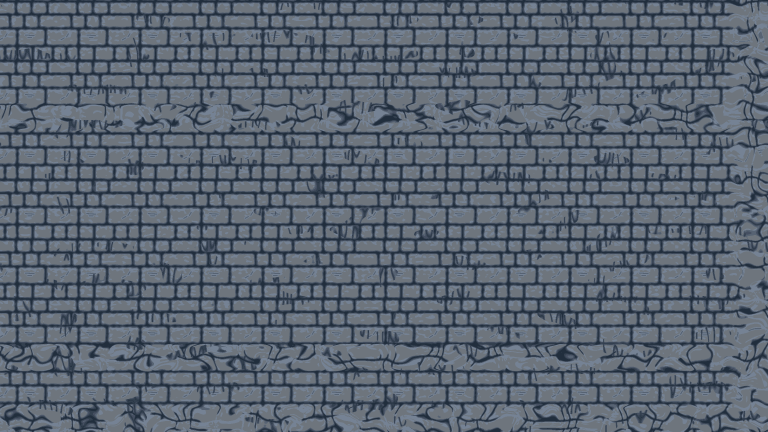
Give the GLSL for this texture, as a Shadertoy shader.

```glsl
// Draws a blue-grey castle wall of repeating stone courses with worn, broken bands.

vec2 gradientAt(vec2 cell, float period) {
    cell = mod(cell, period);
    float angle = 6.2832 * fract(sin(dot(cell, vec2(127.1, 311.7))) * 4375.85);
    return vec2(cos(angle), sin(angle));
}

// Gradient noise that wraps after the given number of cells
float gradientNoise(vec2 p, float period) {
    vec2 i = floor(p), f = p - i;
    vec2 s = f * f * f * (f * (f * 6.0 - 15.0) + 10.0);
    vec2 e = vec2(1.0, 0.0);
    float a = dot(gradientAt(i, period), f);
    float b = dot(gradientAt(i + e.xy, period), f - e.xy);
    float c = dot(gradientAt(i + e.yx, period), f - e.yx);
    float d = dot(gradientAt(i + e.xx, period), f - e.xx);
    return 1.5 * mix(mix(a, b, s.x), mix(c, d, s.x), s.y);
}

float segmentDistance(vec2 p, vec2 a, vec2 b) {
    vec2 pa = p - a, ba = b - a;
    return length(pa - ba * clamp(dot(pa, ba) / dot(ba, ba), 0.0, 1.0));
}

float bandMask(float y, float center) {
    return 1.0 - smoothstep(0.17, 0.25, abs(y - center));
}

// Colour of the wall; t counts repeats across and down
vec3 wallColor(vec2 t) {
    // Worn courses and the crumbling right side
    float wear = max(max(bandMask(t.y, 1.49), bandMask(t.y, 5.53)),
                     max(smoothstep(6.3, 6.4, t.y), smoothstep(11.1, 11.3, t.x)));
    float patches = gradientNoise(t * vec2(2.3, 3.1), 97.0);
    vec2 warp = vec2(gradientNoise(t * 2.7 + 9.0, 97.0), gradientNoise(t * 3.3 + 31.0, 97.0));
    vec2 p = t + wear * warp * vec2(0.28, 0.12);
    vec2 f = fract(p);

    // Four courses per repeat: each has its top, bottom and vertical joints
    float top = 0.0, bottom = 0.30;
    vec4 joints = vec4(0.0, 0.54, 0.0, 0.54);
    if (f.y > 0.77) {
        top = 0.77; bottom = 1.0;
        joints = vec4(0.89, 0.42, 0.65, 0.89);
    } else if (f.y > 0.55) {
        top = 0.55; bottom = 0.77;
        joints = vec4(0.03, 0.52, 0.77, 0.03);
    } else if (f.y > 0.30) {
        top = 0.30; bottom = 0.55;
        joints = vec4(0.54, 0.79, 0.12, 0.34);
    }
    float left = 1.0, right = 1.0;
    for (int i = 0; i < 4; i++) {
        left = min(left, fract(f.x - joints[i]));
        right = min(right, fract(joints[i] - f.x));
    }
    float above = f.y - top, below = bottom - f.y;

    // Depth into the rounded stone, with chipped edges
    float chips = gradientNoise(p * 14.0, 14.0);
    float grain = gradientNoise(p * vec2(9.0, 18.0) + 3.0, 18.0 * 9.0);
    vec2 inset = vec2(min(left - 0.003, right - 0.007), min(above, below - 0.009));
    float depth = 0.055 - length(max(0.055 - inset, 0.0)) + 0.011 * chips;
    depth += wear * 0.05 * smoothstep(0.0, 0.3, patches);

    // Occasional upright cracks
    float crack = abs(gradientNoise(t * vec2(8.0, 2.0) + 17.0, 97.0)) * 0.14;
    float crackArea = smoothstep(0.32, 0.42, gradientNoise(t * vec2(1.7, 3.4) + 53.0, 97.0));
    depth = min(depth, mix(0.1, crack, crackArea));

    // Stone face: lit top and left rims, then scattered pale flecks
    vec3 lit = vec3(0.46, 0.51, 0.58);
    vec3 shade = vec3(0.34, 0.39, 0.45);
    vec3 color = vec3(0.43, 0.46, 0.49);
    if (above + 0.09 * chips < 0.055 || left + 0.10 * grain < 0.036 || grain > 0.46) color = lit;

    // Ticks on the wide block and a long scratch on the narrow one
    float ticks = min(segmentDistance(f, vec2(0.25, 0.19), vec2(0.30, 0.16)),
                      segmentDistance(f, vec2(0.34, 0.14), vec2(0.37, 0.09)));
    float scratch = min(segmentDistance(f, vec2(0.67, 0.11), vec2(0.81, 0.12)),
                        segmentDistance(f, vec2(0.71, 0.15), vec2(0.77, 0.15)));
    float mark = min(ticks, scratch);
    if (mark < 0.021) color = lit;
    if (mark < 0.009) color = shade;

    // Stepped shadow down into the joints
    if (depth < 0.027) color = shade;
    if (depth < 0.019) color = vec3(0.27, 0.31, 0.38);
    if (depth < 0.010) color = vec3(0.20, 0.25, 0.31);
    if (depth < 0.001) color = vec3(0.13, 0.18, 0.24);
    return color;
}

void mainImage(out vec4 fragColor, in vec2 fragCoord) {
    // Average a 3 by 3 grid of samples for smooth edges
    vec3 sum = vec3(0.0);
    for (int k = 0; k < 9; k++) {
        vec2 offset = (vec2(k % 3, k / 3) - 1.0) / 3.0;
        vec2 uv = (fragCoord + offset) / iResolution.y;
        sum += wallColor(vec2(uv.x * 7.035 - 0.744, (1.0 - uv.y) * 7.26 - 0.479));
    }
    fragColor = vec4(sum / 9.0, 1.0);
}
```
